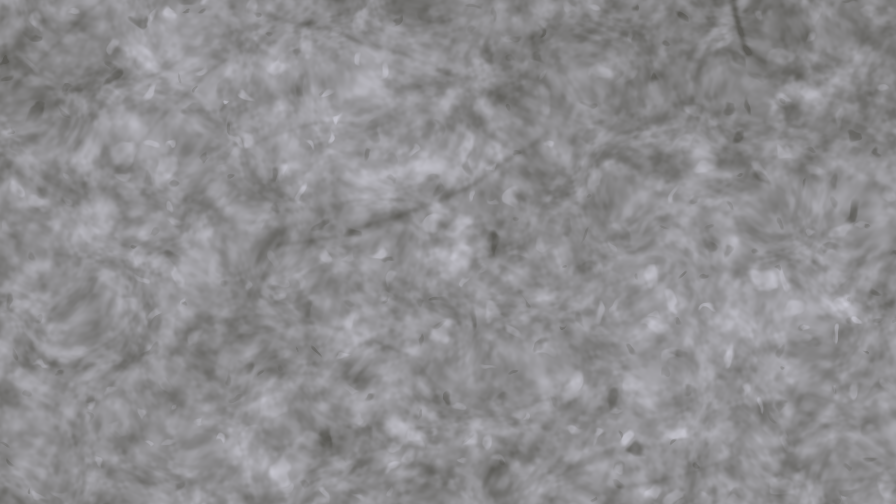
Reproduce this texture procedurally as a WebGL 1 fragment shader.

```glsl
precision highp float;
// Grey micrograph of fibrous tissue: mottled grain, pale cells, dark specks and thin strands.

uniform vec2 u_resolution;

float hash(vec2 p) {
  vec3 q = fract(p.xyx * vec3(0.1031, 0.1030, 0.0973));
  q += dot(q, q.yzx + 33.33);
  return fract((q.x + q.y) * q.z);
}

vec2 hash2(vec2 p) {
  return vec2(hash(p), hash(p + 57.3));
}

mat2 rotation(float angle) {
  float c = cos(angle), s = sin(angle);
  return mat2(c, -s, s, c);
}

// Smooth value noise in the range -1 to 1.
float noise(vec2 p) {
  vec2 cell = floor(p), f = fract(p);
  f = f * f * f * (f * (f * 6.0 - 15.0) + 10.0);
  float low = mix(hash(cell), hash(cell + vec2(1.0, 0.0)), f.x);
  float high = mix(hash(cell + vec2(0.0, 1.0)), hash(cell + 1.0), f.x);
  return 2.0 * mix(low, high, f.y) - 1.0;
}

vec2 warp(vec2 p, float scale, float amount) {
  return p + amount * vec2(noise(p * scale + 11.0), noise(p * scale + 47.0));
}

// Grain from coarse clumps down to fine detail, turned at each octave.
float mottle(vec2 p) {
  float sum = 0.0, weight = 0.65;
  for (int i = 0; i < 4; i++) {
    sum += weight * noise(p);
    p = rotation(0.9) * p * 1.9 + 19.7;
    weight *= i == 0 ? 1.45 : 0.68;
  }
  return sum;
}

// Streaks in several directions, each dominant in its own region.
float fibres(vec2 p) {
  float sum = 0.0;
  for (int i = 0; i < 4; i++) {
    float k = float(i);
    vec2 q = rotation(-0.55 + 0.48 * k + 0.3 * sin(k * 5.0)) * p;
    float region = smoothstep(-0.35, 0.5, noise(p * 3.2 + k * 23.0));
    float streak = noise(q * vec2(9.0, 62.0) + k * 31.0);
    float thread = 0.35 - abs(noise(q * vec2(5.0, 38.0) + k * 71.0));
    sum += region * (0.6 * streak + 0.55 * thread);
  }
  return sum;
}

// Scattered soft ovals; share is the fraction of grid cells that hold one.
float ovals(vec2 p, float share, float minRadius, float maxRadius) {
  vec2 home = floor(p);
  float cover = 0.0;
  for (int y = -1; y <= 1; y++) {
    for (int x = -1; x <= 1; x++) {
      vec2 cell = home + vec2(float(x), float(y));
      vec2 offset = p - cell - 0.2 - 0.6 * hash2(cell);
      vec2 traits = hash2(cell + 131.0);
      offset = rotation(6.283 * traits.x) * offset * vec2(0.8, 1.35);
      float radius = mix(minRadius, maxRadius, traits.y * traits.y);
      float present = step(hash(cell + 211.0), share);
      float strength = 0.5 + 0.5 * hash(cell + 307.0);
      cover = max(cover, present * strength * smoothstep(1.15, 0.45, length(offset) / radius));
    }
  }
  return cover;
}

// Bowed line from a to b with a soft profile.
float strand(vec2 p, vec2 a, vec2 b, float bow, float width) {
  vec2 along = b - a;
  float t = clamp(dot(p - a, along) / dot(along, along), 0.0, 1.0);
  vec2 side = normalize(vec2(-along.y, along.x));
  float d = length(p - a - along * t - side * bow * 4.0 * t * (1.0 - t)) / width;
  return exp(-d * d);
}

float faintStrands(vec2 p, float aspect) {
  float sum = 0.0;
  for (int i = 0; i < 12; i++) {
    vec2 seed = vec2(float(i), 83.0);
    vec2 start = hash2(seed) * vec2(aspect, 1.0);
    float angle = mix(-0.7, 0.9, hash(seed + 5.0));
    vec2 reach = vec2(cos(angle), sin(angle)) * mix(0.15, 0.45, hash(seed + 9.0));
    sum += strand(p, start, start + reach, 0.06 * hash(seed + 13.0) - 0.03, 0.005);
  }
  return sum;
}

void main() {
  vec2 p = gl_FragCoord.xy / u_resolution.y;
  float aspect = u_resolution.x / u_resolution.y;
  vec2 soft = warp(p, 9.0, 0.018);
  vec2 ragged = warp(warp(p, 28.0, 0.012), 70.0, 0.005);

  // Uneven light, dimmer toward the sides.
  float broad = noise(p * 2.6 + 3.0) + 0.6 * noise(p * 6.0 + 29.0);
  vec2 fromCentre = (p - vec2(0.46 * aspect, 0.42)) / vec2(aspect, 1.0);
  float light = 0.582 + 0.038 * broad - 0.11 * dot(fromCentre, fromCentre);

  // Tissue grain.
  light += 0.066 * mottle(soft * 15.0) + 0.042 * fibres(soft);

  // Pale cells gather in the bright regions; specks lie everywhere.
  float pale = ovals(ragged * 19.0, 0.28, 0.18, 0.5);
  light += pale * (0.085 + 0.05 * smoothstep(-0.3, 0.8, broad));
  light -= 0.085 * ovals(ragged * 21.0 + 40.0, 0.22, 0.15, 0.42);
  light -= 0.13 * ovals(ragged * 4.5 + 90.0, 0.16, 0.06, 0.12);

  // Long strands and one dark hair.
  vec2 wavy = warp(p, 14.0, 0.006);
  float strands = strand(wavy, vec2(0.50, 0.98), vec2(0.90, 0.85), 0.01, 0.007);
  strands += strand(wavy, vec2(0.55, 0.51), vec2(1.08, 0.74), -0.045, 0.007);
  light -= 0.06 * strands + 0.03 * faintStrands(wavy, aspect);
  light -= 0.16 * strand(wavy, vec2(1.46, 1.02), vec2(1.48, 0.89), -0.008, 0.007);

  light = clamp(light, 0.36, 0.86);
  float blue = light + 0.01 + 0.13 * (light - 0.59);
  gl_FragColor = vec4(light, light - 0.003, blue, 1.0);
}
```
